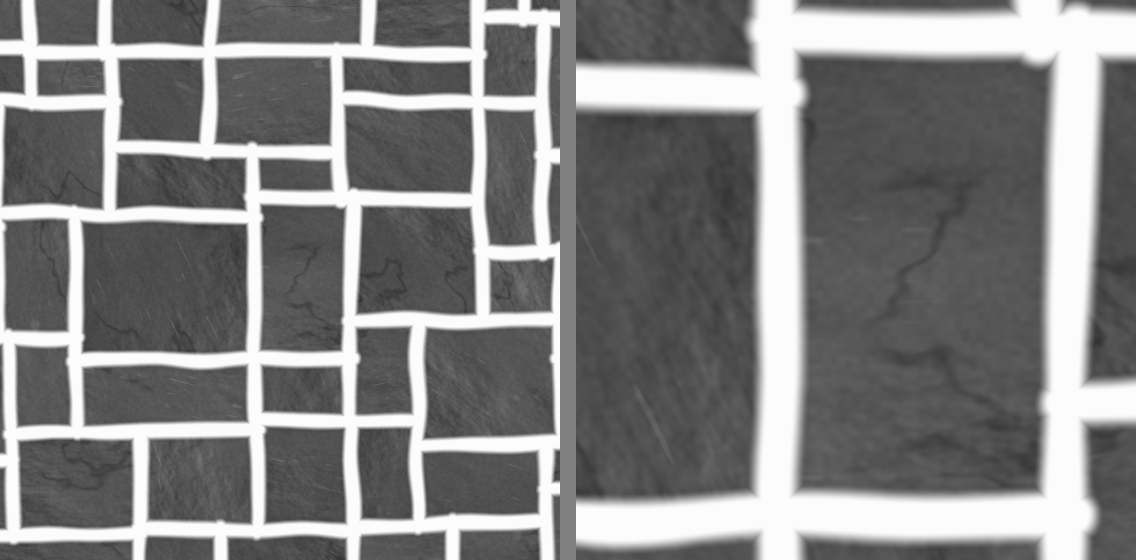
Left, the full canvas; right, a detail of the centre.
A WebGL 1 fragment shader for this texture:

```glsl
precision highp float;
// Dark slate masonry with soft white mortar joints.
// A jittered lattice alternates horizontal and vertical joints, whose
// pinwheels enclose the stones; lit fractal noise gives each its cleft face.
uniform vec2 u_resolution;

#define CELLS vec2(5.0, 5.8)   // lattice cells per canvas
#define JITTER 0.72            // spread of joint positions, in cells
#define JOINT 0.0128           // half width of a joint
#define SOFT 0.0052            // half width of its blurred edge
#define WOBBLE 0.009           // waviness of the joints
#define TILT 0.010             // slant of the joints
#define RELIEF 0.62            // strength of the stone relief
#define GRAIN 0.030            // strength of the fine grain
#define STONE 0.322            // mean stone grey
#define MORTAR 0.988           // joint grey

float hash(vec2 p) {
  vec3 a = fract(p.xyx * vec3(0.1031, 0.1030, 0.0973));
  a += dot(a, a.yzx + 33.33);
  return fract((a.x + a.y) * a.z);
}

float noise(vec2 p) {
  vec2 i = floor(p), f = fract(p);
  f = f * f * (3.0 - 2.0 * f);
  return mix(mix(hash(i), hash(i + vec2(1, 0)), f.x),
             mix(hash(i + vec2(0, 1)), hash(i + 1.0), f.x), f.y);
}

float fbm(vec2 p) {
  float sum = 0.0, amp = 0.5;
  for (int i = 0; i < 5; i++) {
    sum += amp * noise(p);
    p = mat2(1.6, 1.2, -1.2, 1.6) * p + 17.3;
    amp *= 0.5;
  }
  return sum;
}

float segment(vec2 p, vec2 a, vec2 b) {
  vec2 ab = b - a;
  return length(p - a - ab * clamp(dot(p - a, ab) / dot(ab, ab), 0.0, 1.0));
}

// Signed shift of the joint that belongs to a lattice point
float shift(vec2 v) { return (hash(v + 41.0) - 0.5) * JITTER; }

bool isLevel(vec2 v) { return mod(v.x + v.y, 2.0) < 0.5; }

// Distance to the joint through lattice point v, ending at its neighbours
float joint(vec2 p, vec2 v) {
  vec2 along = isLevel(v) ? vec2(1, 0) : vec2(0, 1);
  vec2 across = along.yx;
  vec2 mid = v + across * shift(v);
  vec2 a = (mid - along * (1.0 - shift(v - along))) / CELLS;
  vec2 b = (mid + along * (1.0 + shift(v + along))) / CELLS;
  vec2 slant = across * (hash(v + 7.0) - 0.5) * TILT;
  a += along * mix(-0.004, 0.016, pow(hash(v + 13.0), 4.0)) - slant;
  b -= along * mix(-0.004, 0.016, pow(hash(v + 29.0), 4.0)) - slant;
  return segment(p, a, b);
}

// Whether lattice position q lies in the stone above and right of v
bool inStone(vec2 q, vec2 v) {
  float s00 = shift(v), s10 = shift(v + vec2(1, 0));
  float s01 = shift(v + vec2(0, 1)), s11 = shift(v + 1.0);
  vec2 low = isLevel(v) ? vec2(s01, s00) : vec2(s00, s10);
  vec2 high = isLevel(v) ? vec2(s10, s11) : vec2(s11, s01);
  return all(greaterThan(q, v + low)) && all(lessThan(q, v + 1.0 + high));
}

float stoneGrey(vec2 p, vec2 id) {
  float turn = 0.5 + (hash(id + 3.0) - 0.5) * 1.6;
  vec2 s = mat2(cos(turn), sin(turn), -sin(turn), cos(turn)) * p;
  s = s * vec2(0.75, 1.25) + id * 3.7 + 60.0;
  float rough = mix(0.35, 1.5, smoothstep(0.25, 0.75, noise(s * 7.0)));
  float lit = fbm(s * 15.0) - fbm(s * 15.0 + vec2(0.035, 0.055));
  float grey = STONE + (hash(id + 19.0) - 0.5) * 0.05;
  grey += (fbm(s * 5.0 + 9.0) - 0.48) * 0.09 + lit * RELIEF * rough;
  // Broken creases and pale scratches
  float crease = 1.0 - smoothstep(0.0, 0.022, abs(fbm(s * 6.0 + 31.0) - 0.48));
  grey -= 0.065 * crease * smoothstep(0.52, 0.75, noise(s * 11.0 + 5.0));
  float scratch = smoothstep(0.82, 0.97, noise(s * vec2(45.0, 130.0)));
  grey += 0.07 * scratch * smoothstep(0.5, 0.8, noise(s * 9.0 + 77.0));
  return grey + (noise(p * 230.0) - 0.5) * GRAIN;
}

void main() {
  vec2 p = gl_FragCoord.xy / u_resolution.y;
  vec2 wave = vec2(noise(p * 11.0 + 3.0), noise(p * 11.0 + 57.0)) - 0.5;
  vec2 w = p + wave * WOBBLE + 2.0;
  vec2 q = w * CELLS, base = floor(q + 0.5), id = base;

  // Nearest joint and enclosing stone
  float d = 1.0;
  for (int y = -2; y <= 2; y++) {
    for (int x = -2; x <= 2; x++) {
      vec2 v = base + vec2(float(x), float(y));
      d = min(d, joint(w, v));
      if (inStone(q, v)) id = v;
    }
  }

  float width = JOINT * mix(0.87, 1.13, noise(p * 14.0 + 90.0));
  float mortar = 1.0 - smoothstep(-SOFT, SOFT, d - width);
  float rim = 1.0 - smoothstep(0.0, 0.012, d - width);
  float grey = stoneGrey(p, id) - 0.02 * rim;
  gl_FragColor = vec4(vec3(mix(grey, MORTAR, mortar)), 1.0);
}
```
